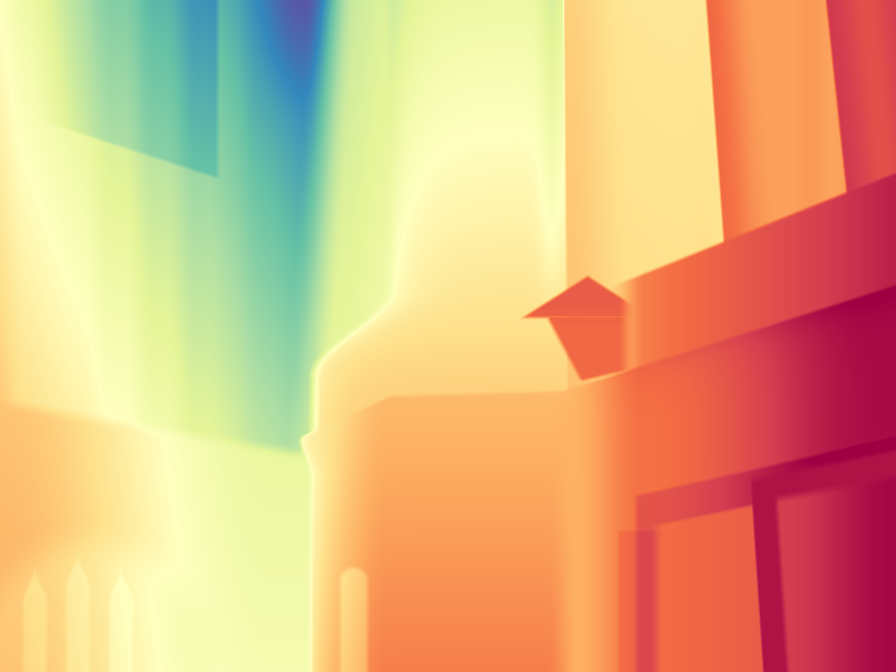
This texture map is drawn by a WebGL 1 fragment shader. Its source:

```glsl
precision highp float;
// Draws a blurred depth map of a building corner: far bay, column, lantern and near wall.
uniform vec2 u_resolution;

// Palette from near to far
const vec3 WINE = vec3(0.62, 0.0, 0.26), CRIMSON = vec3(0.835, 0.243, 0.31);
const vec3 VERMILION = vec3(0.957, 0.427, 0.263), ORANGE = vec3(0.992, 0.682, 0.38);
const vec3 SAND = vec3(0.996, 0.878, 0.545), CREAM = vec3(1.0, 1.0, 0.75);
const vec3 LIME = vec3(0.902, 0.96, 0.596), MINT = vec3(0.67, 0.867, 0.643);
const vec3 TEAL = vec3(0.4, 0.76, 0.647), BLUE = vec3(0.196, 0.533, 0.741);
const vec3 VIOLET = vec3(0.369, 0.31, 0.635);
const float CRISP = 0.002, FINE = 0.004, SOFT = 0.009;
const float STREAK_COUNT = 42.0, STREAK_DEPTH = 0.016;
const float ARCH_COUNT = 3.0;

float hash(float n) {
  n = fract(n * 0.1031);
  n *= n + 33.33;
  return fract(n * (n + n));
}
float noise(float x) {
  float i = floor(x);
  return mix(hash(i), hash(i + 1.0), smoothstep(0.0, 1.0, x - i));
}
float edge(float d, float blur) { return smoothstep(-blur, blur, d); }
float line(float x, float x0, float y0, float slope) { return y0 + slope * (x - x0); }
float bump(float x, float center, float width) {
  float t = (x - center) / width;
  return exp(-t * t);
}
float sat(float t) { return clamp(t, 0.0, 1.0); }

vec3 depthColor(float depth) {
  float t = sat(depth) * 10.0;
  vec3 c = mix(mix(WINE, CRIMSON, sat(t)), VERMILION, sat(t - 1.0));
  c = mix(mix(c, ORANGE, sat(t - 2.0)), SAND, sat(t - 3.0));
  c = mix(mix(c, CREAM, sat(t - 4.0)), LIME, sat(t - 5.0));
  c = mix(mix(c, MINT, sat(t - 6.0)), TEAL, sat(t - 7.0));
  return mix(mix(c, BLUE, sat(t - 8.0)), VIOLET, sat(t - 9.0));
}

// Far bay: deep blue cleft, window pane, ledge and small arches
float farBay(vec2 p, float streak) {
  float h = p.y - 0.48;
  float upper = mix(0.39 + 0.25 * h, 0.74 + 0.35 * h, p.x / 0.32) + streak * 1.6;
  float pane = edge(p.y - line(p.x, 0.052, 0.818, -0.434), FINE);
  upper += 0.075 * pane * smoothstep(0.03, 0.11, p.x) * edge(0.243 - p.x, FINE);
  upper += 0.05 * bump(p.x, 0.325, 0.03) * smoothstep(0.8, 1.0, p.y);
  float cleft = 0.318 + 0.04 * (p.y - 0.4);
  upper = mix(upper, 0.59 + 0.12 * h, smoothstep(cleft, cleft + 0.055, p.x));
  upper -= 0.04 * smoothstep(0.38, 0.44, p.x);
  float lower = mix(0.3, 0.54, smoothstep(0.0, 0.3, p.x)) + 0.115 * p.y;
  float vault = length((p - vec2(0.1, 0.02)) * vec2(1.333, 1.0));
  lower += 0.045 * (1.0 - smoothstep(0.13, 0.21, vault));
  for (float i = 0.0; i < ARCH_COUNT; i++) {
    vec2 q = p - vec2(0.039 + 0.048 * i, 0.175 - 0.02 * abs(i - 1.0));
    float halfWidth = 0.013 * smoothstep(0.0, 0.05, -q.y);
    lower += 0.035 * edge(halfWidth - abs(q.x), 0.003) * edge(-q.y, FINE);
  }
  return mix(lower, upper, edge(p.y - 0.401 + 0.23 * p.x, 0.013));
}

// Upper column with pale rims
float upperColumn(vec2 p, float left) {
  float d = 0.37 + 0.34 * (p.y - 0.42) + 0.09 * exp(-max(p.x - left, 0.0) * 38.0);
  return d + 0.055 * bump(p.x, 0.616, 0.014) * smoothstep(0.48, 0.7, p.y);
}

// Near wall: three tall panels over a sloping band
float upperWall(vec2 p, float streak) {
  float d = 0.35 + 0.06 * smoothstep(0.63, 0.71, p.x) + 0.05 * (p.y - 0.7) + streak;
  float x2 = p.x - 0.788 - 0.055 * (1.0 - p.y);
  float x3 = p.x - 0.922 - 0.08 * (1.0 - p.y);
  d = mix(d, 0.19 + 0.085 * smoothstep(0.0, 0.06, x2) + streak, edge(x2, CRISP));
  d = mix(d, 0.09 + 0.05 * bump(x3, 0.045, 0.025), edge(x3, CRISP));
  float band = mix(0.235, 0.05, sat((p.x - 0.7) / 0.3));
  float sill = edge(line(p.x, 0.71, 0.588, 0.534) - p.y, FINE);
  return mix(d, band, sill * smoothstep(0.675, 0.72, p.x));
}

// Column base, side wall and doors
float lowerFront(vec2 p, float left, float below) {
  float d = 0.225 + 0.24 * p.y + 0.1 * (1.0 - smoothstep(0.35, 0.432, p.x));
  d += 0.09 * exp(-max(p.x - left, 0.0) * 65.0);
  vec2 niche = vec2(p.x - 0.395, max(p.y - 0.135, 0.0) * 0.75);
  d += 0.07 * edge(0.015 - length(niche), FINE);
  float wall = mix(0.31, 0.205, smoothstep(0.635, 0.72, p.x));
  wall -= 0.185 * smoothstep(0.72, 0.98, p.x);
  wall -= 0.035 * exp(-max(below, 0.0) * 35.0) * smoothstep(0.65, 0.75, p.x);
  d = mix(d, wall, smoothstep(0.61, 0.65, p.x));
  float frameTop = line(p.x, 0.71, 0.262, 0.3), lean = 0.05 * (0.25 - p.y);
  d -= 0.03 * edge(p.x - 0.69, CRISP) * edge(0.21 - p.y, FINE);
  d -= 0.06 * edge(p.x - 0.71, FINE) * edge(frameTop - p.y, FINE);
  float panel = edge(p.x - 0.733, SOFT) * edge(0.84 + lean - p.x, CRISP);
  panel *= edge(line(p.x, 0.735, 0.219, 0.276) - p.y, FINE);
  d = mix(d, 0.185 - 0.3 * (p.x - 0.78), panel);
  d = mix(d, 0.03, edge(p.x - 0.84 - lean, CRISP) * edge(frameTop - 0.015 - p.y, SOFT));
  float side = edge(p.x - 0.867 - lean, FINE) * edge(line(p.x, 0.868, 0.257, 0.25) - p.y, SOFT);
  return mix(d, 0.1 - 0.09 * smoothstep(0.87, 1.0, p.x), side);
}

float lanternMask(vec2 p) {
  float roof = min(line(p.x, 0.596, 0.538, 0.85), line(p.x, 0.656, 0.589, -0.863));
  float cap = edge(roof - p.y, FINE) * edge(p.y - 0.527, FINE);
  float body = edge(p.x - 0.61 - 0.4 * (0.53 - p.y), FINE) * edge(0.53 - p.y, FINE);
  body *= edge(p.y - line(p.x, 0.651, 0.434, 0.304), FINE);
  return max(cap, body) * (1.0 - smoothstep(0.69, 0.71, p.x));
}

void main() {
  vec2 p = gl_FragCoord.xy / u_resolution;
  float streak = STREAK_DEPTH * (noise(p.x * STREAK_COUNT) - 0.5);
  float shoulder = 0.351 + 0.085 * smoothstep(0.44, 0.57, p.y);
  float depth = mix(farBay(p, streak), upperColumn(p, shoulder), edge(p.x - shoulder, SOFT));
  depth = mix(depth, upperWall(p, streak), edge(p.x - 0.637 + 0.008 * p.y, CRISP));
  // Column ledge and rising cornice
  float ledge = min(line(p.x, 0.436, 0.41, 0.04), line(p.x, 0.336, 0.349, 0.61));
  ledge = max(ledge, line(p.x, 0.69, 0.444, 0.423));
  float left = 0.349 - 0.013 * smoothstep(0.29, 0.345, p.y);
  float front = edge(ledge - p.y, FINE) * edge(p.x - left, FINE);
  depth = mix(depth, lowerFront(p, left, ledge - p.y), front);
  float lantern = 0.19 - 0.025 * smoothstep(0.51, 0.55, p.y);
  gl_FragColor = vec4(depthColor(mix(depth, lantern, lanternMask(p))), 1.0);
}
```
